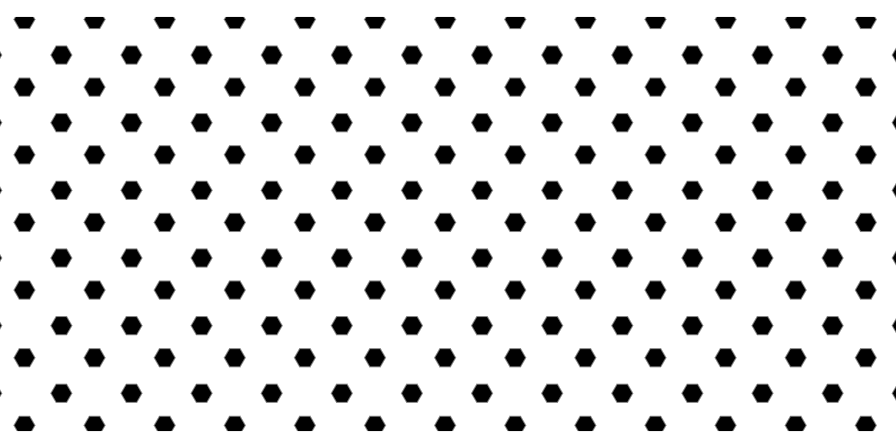
Give the GLSL for this pattern, as a WebGL 2 fragment shader.

```glsl
#version 300 es
precision highp float;
// Black hexagons on white, in two interleaved rectangular lattices, with
// the pattern cropped to a horizontal band that leaves white margins.
// Each lattice folds space into one cell and measures a hexagon distance.

uniform vec2 u_resolution;
out vec4 fragColor;

// Signed distance bound of a regular hexagon with flat top and bottom.
float hexagon(vec2 p, float apothem) {
    p = abs(p);
    return max(p.y, dot(p, vec2(0.8660254, 0.5))) - apothem;
}

// Distance to the hexagon of the nearest lattice point.
float hexLattice(vec2 p, vec2 origin) {
    vec2 spacing = vec2(0.1565, 0.151);
    vec2 cell = mod(p - origin + 0.5 * spacing, spacing) - 0.5 * spacing;
    return hexagon(cell, 0.0203);
}

void main() {
    // Canvas height is one unit.
    vec2 p = gl_FragCoord.xy / u_resolution.y;
    float pixel = 1.0 / u_resolution.y;

    // The second lattice sits slightly off the centre of the first one's cells.
    vec2 origin = vec2(0.0546, 0.5035);
    float dist = min(hexLattice(p, origin),
                     hexLattice(p, origin + vec2(0.0824, 0.0716)));

    // Slightly soft outlines, crisp band limits.
    float softness = max(0.0045, pixel);
    float ink = clamp(0.5 - dist / softness, 0.0, 1.0);
    float band = clamp(0.5 + (0.4622 - abs(p.y - 0.5)) / pixel, 0.0, 1.0);

    vec3 paper = vec3(1.0);
    vec3 black = vec3(0.005);
    fragColor = vec4(mix(paper, black, ink * band), 1.0);
}
```
